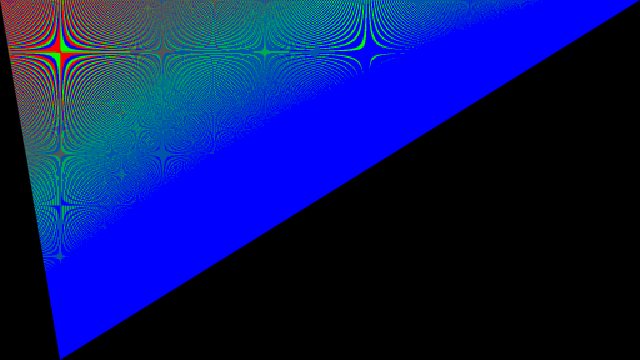
Reproduce this background procedurally as a Shadertoy shader.

```glsl
// Blue triangle on black, with red and green hyperbolic moire toward its left corner.

#define CELLS vec2(512.0, 288.0)     // visible cells over the canvas
#define SUBCELLS 3                   // wave samples per cell and axis
#define SADDLE vec2(144.0, 124.0)    // main saddle, in subcells from the top left
#define SADDLE_PERIOD 736.0          // distance between full saddles, in subcells
#define SADDLE_PHASE 0.63            // wave value along the saddle axes
#define TIP_X 0.09375                // horizontal place of the bottom corner
#define GREEN_LEVEL 0.255
#define RED_LEVEL 0.49

const vec3 BLUE = vec3(0.0, 0.0, 1.0);
const vec3 GREEN = vec3(0.0, 1.0, 0.0);
const vec3 RED = vec3(1.0, 0.0, 0.0);

// Weights of the top left, top right and bottom corners; p.y runs downward.
vec3 cornerWeights(vec2 p) {
    float right = p.x - TIP_X * p.y;
    return vec3(1.0 - right - p.y, right, p.y);
}

// Sawtooth with a product phase; its sampling on whole subcells repeats the saddles.
float saddleWave(vec2 subcell) {
    vec2 d = subcell - SADDLE;
    return fract(d.x * d.y / SADDLE_PERIOD + SADDLE_PHASE);
}

// Strength of the wave, fading along a curved front toward the long side.
float waveStrength(vec3 w) {
    float front = 0.235 + 0.25 * w.y - 0.42 * w.y * w.y;
    return w.x * GREEN_LEVEL / max(front, 0.05);
}

// Pure band colour for a wave level.
vec3 bandColor(float level) {
    vec3 color = mix(BLUE, GREEN, step(GREEN_LEVEL, level));
    return mix(color, RED, step(RED_LEVEL, level));
}

// Mean band colour of one cell, which turns unresolved fringes into mixed tones.
vec3 moireColor(vec2 cell) {
    float strength = waveStrength(cornerWeights((cell + 0.5) / CELLS));
    vec3 sum = vec3(0.0);
    for (int j = 0; j < SUBCELLS; j++) {
        for (int i = 0; i < SUBCELLS; i++) {
            vec2 subcell = cell * float(SUBCELLS) + vec2(i, j);
            sum += bandColor(strength * saddleWave(subcell));
        }
    }
    return sum / float(SUBCELLS * SUBCELLS);
}

// Antialiased coverage of the positive side of an edge.
float coverage(float d) {
    return clamp(d / max(fwidth(d), 1e-6) + 0.5, 0.0, 1.0);
}

void mainImage(out vec4 fragColor, in vec2 fragCoord) {
    vec2 p = fragCoord / iResolution.xy;
    p.y = 1.0 - p.y;

    // Triangle mask with smooth sides
    vec3 w = cornerWeights(p);
    float inside = coverage(w.x) * coverage(w.y);

    fragColor = vec4(moireColor(floor(p * CELLS)) * inside, 1.0);
}
```
